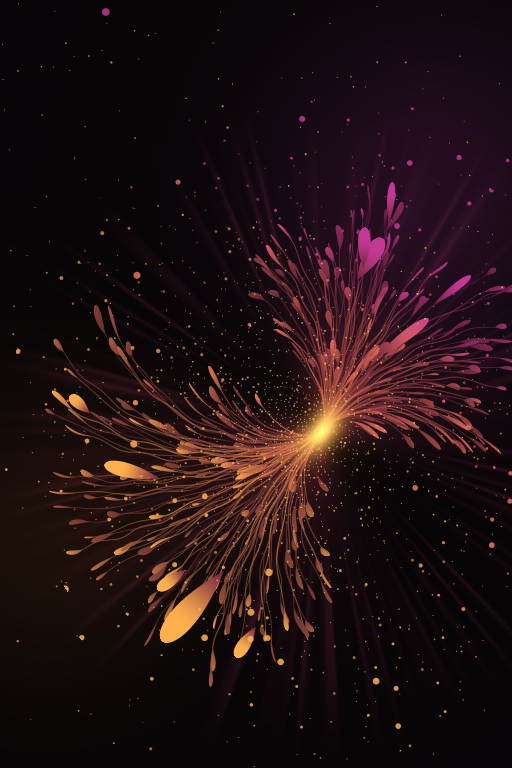
Reproduce this background procedurally as a Shadertoy shader.

```glsl
// Burst of curved filaments, petals and embers around a glowing golden core.

const float PI = 3.14159;
const float TAU = 6.28318;
const int STRANDS = 300;
const float RAYS = 240.0;
const vec2 CORE = vec2(0.419, 0.438);      // in units of canvas height
const float CORE_TILT = 0.90;
const float LEFT_AXIS = 3.85;              // directions in which the fans leave the core
const float UPPER_AXIS = 1.15;
const vec2 LEFT_FAN = vec2(2.60, 4.80);    // angular range of the fan tips
const vec2 UPPER_FAN = vec2(-0.15, 2.05);
const vec3 NIGHT = vec3(0.025, 0.017, 0.022);
const vec3 PLUM = vec3(0.115, 0.035, 0.105);
const vec3 UMBER = vec3(0.085, 0.042, 0.012);
const vec3 WINE = vec3(0.30, 0.09, 0.17);
const vec3 AMBER = vec3(1.00, 0.69, 0.30);
const vec3 CORAL = vec3(0.88, 0.42, 0.36);
const vec3 MAGENTA = vec3(0.76, 0.22, 0.58);
const vec3 GOLD = vec3(1.00, 0.80, 0.36);

float hash(float n) { return fract(sin(n * 12.9898) * 43758.5453); }
float hash(vec2 c) { return hash(dot(c, vec2(1.0, 6.0227)) + 0.37); }

float coverage(float halfWidth, float d, float px) {
    return clamp((halfWidth - d) / px + 0.5, 0.0, 1.0);
}

// Amber at lower left, through coral, to magenta at upper right
vec3 tone(vec2 p) {
    float h = p.x * 0.7 + p.y;
    vec3 c = mix(AMBER, CORAL, smoothstep(0.50, 0.86, h));
    return mix(c, MAGENTA, smoothstep(0.88, 1.02, h));
}

// Half width of a teardrop: pointed at u = 0, round at u = 1
float teardrop(float u) {
    return 2.6 * clamp(u, 0.0, 1.0) * sqrt(clamp(1.0 - u, 0.0, 1.0));
}

void petal(inout vec3 col, vec2 p, vec2 root, vec2 tip, float halfWidth, float px) {
    vec2 axis = tip - root;
    float u = dot(p - root, axis) / dot(axis, axis);
    float d = length(p - root - axis * u);
    float a = coverage(halfWidth * teardrop(u), d, px) * step(0.0, u) * step(u, 1.0);
    col = mix(col, mix(WINE * 1.5, tone(p), smoothstep(-0.1, 0.75, u)), a);
}

// Wavy stalk ending in a bulb, traced as an angle that varies with radius
void strand(inout vec3 col, vec2 p, float r, float theta, float id, float px) {
    bool left = mod(id, 2.0) < 0.5;
    vec2 fan = left ? LEFT_FAN : UPPER_FAN;
    float axis = left ? LEFT_AXIS : UPPER_AXIS;
    float tip = mix(fan.x, fan.y, hash(id + 0.13));
    float reach = mix(0.08, left ? 0.37 : 0.33, pow(hash(id + 0.29), 0.9));
    reach *= left ? 1.0 - 0.3 * smoothstep(4.2, 4.8, tip) : mix(0.72, 1.0, smoothstep(0.0, 0.8, tip));
    if (r > reach) return;

    float phase = TAU * hash(id + 0.41);
    float freq = mix(45.0, 110.0, hash(id + 0.53));
    float wave = 0.0028 / (r + 0.03);
    float t = r / reach;
    float angle = mix(axis, tip, 0.3 + 0.7 * t) + wave * sin(r * freq + phase);
    float slope = 0.7 * (tip - axis) / reach + wave * freq * cos(r * freq + phase);
    float delta = mod(theta - angle + PI, TAU) - PI;
    float d = abs(delta) * r / sqrt(1.0 + r * r * slope * slope);

    float light = mix(0.28, 1.0, pow(hash(id + 0.67), 1.6));
    float start = 0.65 * hash(id + 0.71);
    float stalk = coverage(mix(0.0011, 0.0005, t), d, px) * smoothstep(start, start + 0.2, t);
    col = mix(col, mix(WINE, tone(p), light * 0.8), stalk * mix(0.85, 0.55, t));

    float bulbLength = mix(0.012, 0.036, hash(id + 0.83));
    float u = (r - reach + bulbLength) / bulbLength;
    float fat = mix(0.0012, 0.0046, pow(hash(id + 0.97), 1.7));
    float bulb = coverage(fat * teardrop(u), d, px) * step(0.0, u);
    col = mix(col, mix(WINE, tone(p), light * (0.55 + 0.45 * u)), bulb);
}

// One jittered dot per cell, present with the given probability
float dots(vec2 p, float cell, float size, float density, float px) {
    vec2 id = floor(p / cell);
    vec2 jitter = vec2(hash(id + 3.1), hash(id + 7.7)) - 0.5;
    float d = length(p - (id + 0.5 + 0.6 * jitter) * cell);
    float radius = size * mix(0.35, 1.0, pow(hash(id + 5.3), 3.0));
    return coverage(radius, d, px) * step(hash(id + 11.9), density);
}

void mainImage(out vec4 fragColor, in vec2 fragCoord) {
    float px = 1.0 / iResolution.y;
    vec2 p = fragCoord * px;
    p.x += 0.5 * (0.6667 - iResolution.x * px);
    vec2 v = p - CORE;
    float r = length(v);
    float theta = atan(v.y, v.x);

    // Backdrop with plum and umber clouds
    vec3 col = NIGHT;
    col += PLUM * exp(-dot(p - vec2(0.56, 0.76), p - vec2(0.56, 0.76)) / 0.045);
    col += UMBER * exp(-dot(p - vec2(0.06, 0.30), p - vec2(0.06, 0.30)) / 0.035);
    float fans = max(cos(theta - 0.85), cos(theta - 3.95));
    col += WINE * 0.42 * smoothstep(0.1, 0.9, fans) * exp(-r * r / 0.035);

    // Faint radial rays
    float a = theta / TAU * RAYS;
    float ray = mix(hash(mod(floor(a), RAYS)), hash(mod(floor(a) + 1.0, RAYS)), smoothstep(0.0, 1.0, fract(a)));
    float rayBand = smoothstep(0.08, 0.28, r) * smoothstep(0.46, 0.25, r);
    col += WINE * 0.45 * pow(ray, 4.0) * rayBand;

    // Filament fans
    for (int i = 0; i < STRANDS; i++) strand(col, p, r, theta, float(i), px);

    // Large petals
    petal(col, p, vec2(0.291, 0.256), vec2(0.211, 0.165), 0.0165, px);
    petal(col, p, vec2(0.333, 0.184), vec2(0.307, 0.144), 0.0085, px);
    petal(col, p, vec2(0.208, 0.377), vec2(0.136, 0.395), 0.0095, px);
    petal(col, p, vec2(0.117, 0.462), vec2(0.091, 0.485), 0.0075, px);
    petal(col, p, vec2(0.465, 0.636), vec2(0.498, 0.690), 0.0110, px);
    petal(col, p, vec2(0.473, 0.650), vec2(0.475, 0.704), 0.0080, px);
    petal(col, p, vec2(0.488, 0.533), vec2(0.558, 0.585), 0.0068, px);
    petal(col, p, vec2(0.506, 0.708), vec2(0.511, 0.763), 0.0050, px);
    petal(col, p, vec2(0.565, 0.604), vec2(0.613, 0.641), 0.0050, px);
    petal(col, p, vec2(0.242, 0.258), vec2(0.205, 0.232), 0.0080, px);

    // Scattered embers
    float ring = smoothstep(0.08, 0.20, r) * smoothstep(0.47, 0.30, r);
    col = mix(col, tone(p), 0.85 * dots(p, 0.031, 0.0050, 0.30 * ring, px));
    col = mix(col, tone(p), 0.65 * dots(p + 0.37, 0.014, 0.0019, 0.20 * ring, px));

    // Bent core glow and golden dust
    float c = cos(CORE_TILT), s = sin(CORE_TILT);
    vec2 q = vec2(c * v.x + s * v.y, c * v.y - s * v.x);
    q.y -= 3.0 * q.x * q.x;
    float e = length(q * vec2(1.0, 2.1));
    col += vec3(0.50, 0.20, 0.09) * exp(-e / 0.050);
    col = mix(col, GOLD, 0.92 * exp(-e * e / 0.0016));
    col += vec3(0.25, 0.25, 0.16) * exp(-e * e / 0.0004);
    float dust = exp(-length(v + vec2(0.025, 0.0)) / 0.065);
    col = mix(col, GOLD, 0.75 * dots(p, 0.0052, 0.0014, dust, px));
    col = mix(col, GOLD, 0.60 * dots(p + 0.61, 0.0071, 0.0016, 0.8 * dust, px));

    fragColor = vec4(clamp(col, 0.0, 1.0), 1.0);
}
```
